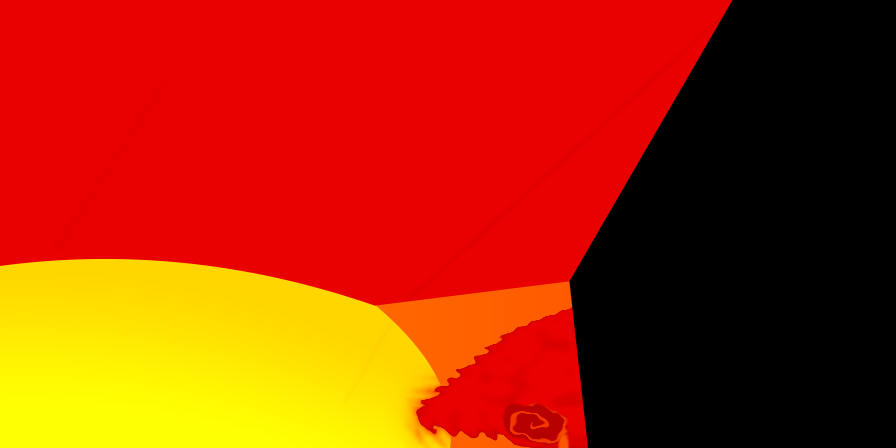
A Shadertoy shader for this background:

```glsl
// Shock reflection: a red flow behind a slanted front, a yellow pressure dome,
// an orange wedge, and a red jet with curled edges along the floor.
// Regions are layered from signed boundaries; gradient noise roughens the jet.

const vec3 RED = vec3(0.915, 0.0, 0.0);
const vec3 DARK_RED = vec3(0.62, 0.0, 0.0);
const vec3 ORANGE = vec3(1.0, 0.38, 0.0);
const vec3 AMBER = vec3(1.0, 0.84, 0.0);
const vec3 YELLOW = vec3(1.0, 1.0, 0.01);

// Positions in canvas heights, origin at the lower left
const vec2 TRIPLE = vec2(1.271, 0.372);     // where the fronts meet
const vec2 KINK = vec2(0.8385, 0.318);      // right end of the dome
const vec2 DOME_TOP = vec2(0.234, 0.422);
const float DOME_BEND = 0.287;
const float STEM_SLOPE = 0.112;
const float FRONT_SLOPE = 0.58;
const float SLIP_SLOPE = 0.83;
const float CURL_FREQ = 170.0;
const float CURL_SIZE = 0.007;
const vec2 VORTEX = vec2(1.193, 0.054);
const vec2 VORTEX_SIZE = vec2(0.074, 0.043);

vec2 hashGradient(vec2 cell) {
    float a = 6.2832 * fract(sin(dot(cell, vec2(127.1, 311.7))) * 43758.5);
    return vec2(cos(a), sin(a));
}

float gradientNoise(vec2 p) {
    vec2 i = floor(p), f = fract(p);
    vec2 u = f * f * f * (f * (f * 6.0 - 15.0) + 10.0);
    vec2 e = vec2(1.0, 0.0);
    float low = mix(dot(hashGradient(i), f),
                    dot(hashGradient(i + e.xy), f - e.xy), u.x);
    float high = mix(dot(hashGradient(i + e.yx), f - e.yx),
                     dot(hashGradient(i + e.xx), f - e.xx), u.x);
    return mix(low, high, u.y);
}

// Antialiased coverage of the region where d is negative
float cover(float d) {
    return clamp(0.5 - d * iResolution.y, 0.0, 1.0);
}

float segmentDistance(vec2 p, vec2 a, vec2 b) {
    vec2 ab = b - a;
    return length(p - a - ab * clamp(dot(p - a, ab) / dot(ab, ab), 0.0, 1.0));
}

// Jet between the curling slip line, the ragged floor layer and its blunt head
float jetDistance(vec2 p) {
    vec2 along = normalize(vec2(1.0, SLIP_SLOPE));
    vec2 rel = p - TRIPLE;
    float s = dot(rel, along);
    float slip = dot(rel, vec2(-along.y, along.x));
    float growth = smoothstep(0.04, 0.30, -s);
    float wave = sin(s * CURL_FREQ + slip * 190.0 + 2.0 * gradientNoise(p * 22.0));
    slip += growth * CURL_SIZE * (wave + 0.9 * gradientNoise(p * 75.0));
    float ragged = 0.008 * sin(p.x * 150.0 + p.y * 120.0) + 0.012 * gradientNoise(p * 55.0);
    float layer = mix(0.045, 0.026, smoothstep(0.94, 1.06, p.x));
    layer *= 1.0 - smoothstep(1.10, 1.19, p.x);
    float bottom = layer - p.y + ragged * smoothstep(1.2, 1.1, p.x);
    float head = 0.934 + 6.0 * pow(p.y - 0.075, 2.0) - p.x + 0.5 * ragged;
    return max(max(slip, bottom), head);
}

vec3 jetColor(vec2 p, float d) {
    float shade = gradientNoise(p * vec2(16.0, 24.0));
    vec3 col = mix(RED, DARK_RED, 0.22 * smoothstep(0.0, 0.5, shade));
    col = mix(col, DARK_RED, 0.45 * exp(-abs(d) / 0.006));

    // Rolled-up vortex with bright filaments
    vec2 q = (p - VORTEX) / VORTEX_SIZE;
    q += 0.22 * vec2(gradientNoise(p * 38.0), gradientNoise(p * 38.0 + 9.0));
    q.y += 0.25 * q.x;
    float r = length(q);
    float spiral = sin(11.0 * r - atan(q.y, q.x) + 2.5 * gradientNoise(p * 45.0) - 2.4);
    float inside = smoothstep(1.08, 0.92, r);
    col = mix(col, DARK_RED, 0.65 * inside);
    col = mix(col, vec3(1.0, 0.25, 0.0), 0.85 * inside * smoothstep(0.55, 0.95, spiral));

    // Warm plume beside the vortex
    float plume = length((p - vec2(1.258, 0.0)) / vec2(0.014, 0.045));
    return mix(col, ORANGE, 0.9 * smoothstep(1.1, 0.5, plume));
}

void mainImage(out vec4 fragColor, in vec2 fragCoord) {
    vec2 p = fragCoord / iResolution.y;
    float jet = jetDistance(p);

    // Upper flow with faint straight traces
    vec3 col = RED;
    float trace = segmentDistance(p, vec2(1.61, 0.96), vec2(0.90, 0.32));
    float oldTrace = segmentDistance(p, vec2(0.365, 0.81), vec2(0.13, 0.45));
    col *= 1.0 - 0.05 * exp(-trace / 0.003) - 0.02 * exp(-oldTrace / 0.008);

    // Orange wedge
    float wedgeTop = mix(KINK.y, TRIPLE.y, (p.x - KINK.x) / (TRIPLE.x - KINK.x));
    vec3 wedge = ORANGE + vec3(0.0, 0.12 * (1.05 - p.x), 0.0);
    col = mix(col, wedge, cover(max(p.y - wedgeTop, KINK.x - p.x)));

    // Yellow dome, brightest low on the left and hot beside the jet
    float arc = DOME_TOP.y - DOME_BEND * pow(p.x - DOME_TOP.x, 2.0);
    float drop = max(KINK.y - p.y, 0.0);
    float reach = KINK.x + drop * (1.19 - 2.1 * drop);
    float depth = smoothstep(-0.02, 0.34, arc - p.y - 0.10 * p.x);
    vec3 dome = mix(AMBER, YELLOW, depth);
    float arcTrace = segmentDistance(p, vec2(0.88, 0.29), vec2(0.77, 0.10));
    dome.g -= 0.03 * exp(-arcTrace / 0.004);
    float heat = exp(-max(jet, 0.0) / 0.022) * smoothstep(0.24, 0.12, p.y);
    dome = mix(dome, ORANGE, heat * smoothstep(0.84, 0.95, p.x));
    col = mix(col, dome, cover(max(p.y - arc, p.x - reach)));

    col = mix(col, jetColor(p, jet), cover(jet));

    // Still dark region ahead of the front and its stem
    float rise = p.y - TRIPLE.y;
    float front = TRIPLE.x + (rise > 0.0 ? FRONT_SLOPE * rise : -STEM_SLOPE * rise);
    col *= cover((p.x - front) * 0.87);

    fragColor = vec4(clamp(col, 0.0, 1.0), 1.0);
}
```
